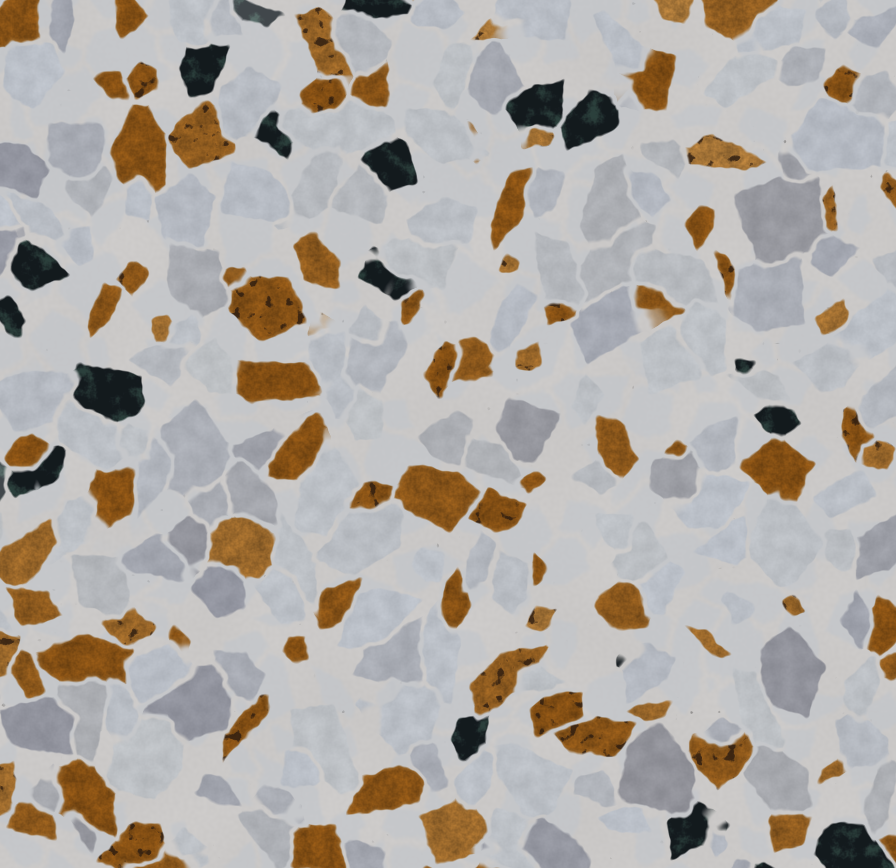
Write a WebGL 2 fragment shader that draws this texture.

```glsl
#version 300 es
precision highp float;
// Polished terrazzo: ochre, grey and near-black stone chips set in pale cement.

#define CELLS 15.0        // chip cells per canvas height
#define GOLD_SHARE 0.36   // fraction of chips that are ochre
#define DARK_SHARE 0.06   // fraction of chips that are near-black
#define MIN_RADIUS 0.17   // chip radii, in cells
#define MAX_RADIUS 0.56
#define GAP 0.035         // half width of cement between touching chips
#define SOFTNESS 0.022    // edge blur, in cells
#define CEMENT vec3(0.795, 0.787, 0.782)
#define GHOST vec3(0.755, 0.772, 0.795)
#define SLATE vec3(0.565, 0.57, 0.605)
#define OCHRE vec3(0.51, 0.305, 0.075)
#define HONEY vec3(0.65, 0.46, 0.22)

uniform vec2 u_resolution;
out vec4 fragColor;

struct Chip { float dist; vec2 id; };

vec3 hash(vec2 cell, float salt) {
    uvec3 v = uvec3(ivec3(cell, salt) + 4096);
    v = v * 1664525u + 1013904223u;
    v.x += v.y * v.z; v.y += v.z * v.x; v.z += v.x * v.y;
    v ^= v >> 16u;
    v.x += v.y * v.z; v.y += v.z * v.x; v.z += v.x * v.y;
    return vec3(v >> 8u) / 16777216.0;
}

float cornerSlope(vec2 cell, vec2 offset) {
    float angle = 6.28318 * hash(cell, 99.0).x;
    return dot(vec2(cos(angle), sin(angle)), offset);
}

float gradientNoise(vec2 p) {
    vec2 i = floor(p), f = p - i;
    vec2 w = f * f * f * (f * (f * 6.0 - 15.0) + 10.0);
    vec2 e = vec2(1.0, 0.0);
    return mix(mix(cornerSlope(i, f), cornerSlope(i + e.xy, f - e.xy), w.x),
               mix(cornerSlope(i + e.yx, f - e.yx), cornerSlope(i + e.xx, f - e.xx), w.x), w.y);
}

float smoothMax(float a, float b, float k) {
    float h = max(k - abs(a - b), 0.0) / k;
    return max(a, b) + 0.25 * h * h * k;
}

// Signed distance to an irregular, stretched five-sided chip
float chipDistance(vec2 p, vec2 id, float layer) {
    vec3 place = hash(id, layer), form = hash(id, layer + 1.0);
    vec2 q = p - id - mix(vec2(0.1), vec2(0.9), place.xy);
    float reach = length(q) - 1.04;
    float radius = mix(MIN_RADIUS, MAX_RADIUS, pow(form.x, 1.25));
    if (place.z > GOLD_SHARE + DARK_SHARE) radius = radius * 0.95 + 0.10;
    float stretch = 1.0 + form.y * form.y * (0.95 - 0.55 * form.x);
    float c = cos(6.28318 * form.z), s = sin(6.28318 * form.z);
    q = mat2(c, -s, s, c) * q;
    vec2 scale = vec2(1.0 / stretch, stretch);
    float d = -1e3;
    for (int k = 0; k < 5; k++) {
        vec3 side = hash(id, layer + 2.0 + float(k));
        float angle = (float(k) + 0.75 * (side.x - 0.5)) * 1.256637;
        vec2 normal = vec2(cos(angle), sin(angle)) * scale;
        float plane = (dot(q, normal) - radius * (0.68 + 0.6 * side.y)) / length(normal);
        d = smoothMax(d, plane, 0.06);
    }
    return max(d, reach);
}

// Closest chip, trimmed so that neighbours stay apart
Chip nearestChip(vec2 p, float layer) {
    vec2 base = floor(p);
    Chip best = Chip(1e3, base);
    float second = 1e3;
    for (int y = -1; y <= 1; y++)
    for (int x = -1; x <= 1; x++) {
        vec2 id = base + vec2(x, y);
        float d = chipDistance(p, id, layer);
        if (d < best.dist) { second = best.dist; best = Chip(d, id); }
        else second = min(second, d);
    }
    best.dist = max(best.dist, 0.5 * (best.dist - second) + GAP);
    return best;
}

vec3 chipColor(Chip chip, vec2 p) {
    float kind = hash(chip.id, 0.0).z;
    vec3 tint = hash(chip.id, 20.0);
    float cloud = gradientNoise(p * 3.5 + tint.xy * 40.0);
    float grain = gradientNoise(p * 13.0) + 0.6 * gradientNoise(p * 27.0);
    if (kind < GOLD_SHARE) {
        vec3 gold = mix(OCHRE, HONEY, tint.x * tint.x * tint.x);
        gold *= 1.0 + 0.22 * cloud + 0.17 * grain;
        gold = mix(gold, HONEY, 0.45 * smoothstep(-0.07, 0.0, chip.dist));
        float stain = smoothstep(0.2, 0.42, gradientNoise(p * 5.5 + 31.0) + 0.2 * grain);
        return mix(gold, vec3(0.16, 0.10, 0.06), 0.8 * stain * step(0.68, tint.y));
    }
    if (kind < GOLD_SHARE + DARK_SHARE) {
        vec3 dark = mix(vec3(0.075, 0.10, 0.115), vec3(0.17, 0.25, 0.235),
                        smoothstep(-0.05, 0.55, cloud + 0.25 * grain));
        return dark + 0.18 * step(0.85, tint.x);
    }
    vec3 grey = mix(GHOST - 0.02, SLATE, tint.x * tint.x * tint.x);
    grey += (tint.y - 0.5) * vec3(0.012, 0.004, -0.016);
    return grey + 0.055 * cloud + 0.018 * grain;
}

void main() {
    vec2 p = gl_FragCoord.xy / u_resolution.y * CELLS;

    // Roughen the outlines
    vec2 rough = 0.07 * vec2(gradientNoise(p * 2.4), gradientNoise(p * 2.4 + 57.0))
               + 0.035 * vec2(gradientNoise(p * 7.0 + 13.0), gradientNoise(p * 7.0 + 83.0));
    vec2 q = p + rough;

    // Cement with soft mottling and sparse dark specks
    vec3 color = CEMENT + 0.018 * gradientNoise(p * 0.6) + 0.012 * gradientNoise(p * 12.0);
    float speck = smoothstep(0.48, 0.62, gradientNoise(p * 8.0 + 71.0));
    color -= 0.22 * speck * smoothstep(0.0, 0.4, gradientNoise(p * 1.3 + 29.0));

    // Faint chips below the surface, then the exposed ones
    Chip ghost = nearestChip(q + 40.5, 40.0);
    color = mix(color, GHOST, 0.6 * smoothstep(0.04, -0.06, ghost.dist));
    Chip chip = nearestChip(q, 0.0);
    color = mix(color, chipColor(chip, p), smoothstep(SOFTNESS, -SOFTNESS, chip.dist));

    fragColor = vec4(clamp(color, 0.0, 1.0), 1.0);
}
```
